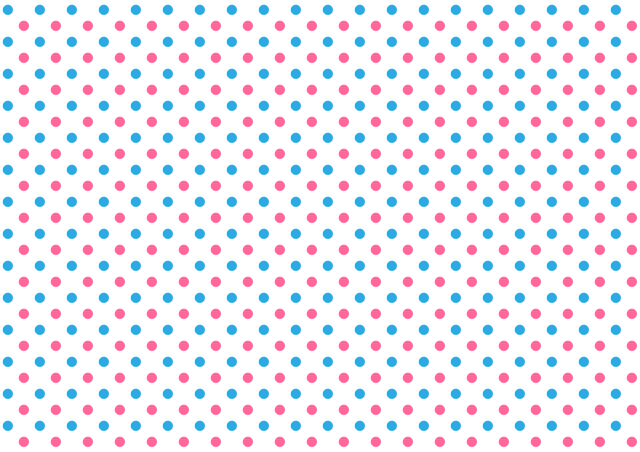
Give the GLSL for this pattern, as a WebGL 2 fragment shader.

```glsl
#version 300 es
precision highp float;
// Two-colour polka dots on white: a square lattice of blue dots with pink
// dots at the cell centres. Each lattice is folded into one cell with fract
// and drawn as a circle distance with an edge one pixel wide.

#define COLUMNS 20.0                     // cells across the canvas width
#define DOT_RADIUS 0.159                 // in cells
#define FIRST_DOT vec2(0.245, 0.307)     // first blue dot from top left, in cells
#define PINK_SHIFT vec2(0.5)             // pink lattice relative to blue, in cells
#define PAPER vec3(1.0)
#define BLUE vec3(0.16, 0.67, 0.89)
#define PINK vec3(1.0, 0.40, 0.61)

uniform vec2 u_resolution;
out vec4 fragColor;

// Coverage of a dot centred on every integer lattice point.
float dotLattice(vec2 p, float pixel) {
    vec2 toCentre = fract(p + 0.5) - 0.5;
    float dist = length(toCentre) - DOT_RADIUS;
    return clamp(0.5 - dist / pixel, 0.0, 1.0);
}

void main() {
    // Square cells, measured down from the top left corner.
    float pixel = COLUMNS / u_resolution.x;
    vec2 fromTopLeft = vec2(gl_FragCoord.x, u_resolution.y - gl_FragCoord.y);
    vec2 cell = fromTopLeft * pixel - FIRST_DOT;

    vec3 color = PAPER;
    color = mix(color, BLUE, dotLattice(cell, pixel));
    color = mix(color, PINK, dotLattice(cell - PINK_SHIFT, pixel));
    fragColor = vec4(color, 1.0);
}
```
